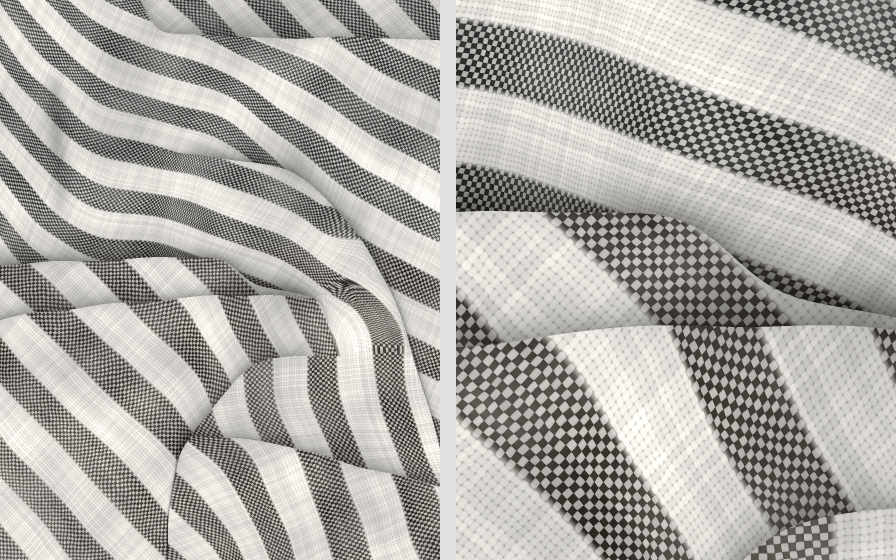
Left: the whole. Right: its middle third, enlarged.
This texture is drawn by a WebGL 1 fragment shader. Its source:

```glsl
precision highp float;
// Draped linen with charcoal and ivory stripes, seen as overlapping folds.
// Each fold is a sheet with its own curved stripe phase and top edge; sheets
// are laid back to front with soft shadows, then covered in a plain weave.
uniform vec2 u_resolution;

float hash(float n) { return fract(sin(n * 91.345) * 4375.85); }

vec2 gradient(vec2 cell) {
  float angle = 6.2832 * hash(dot(cell, vec2(1.37, 7.91)));
  return vec2(cos(angle), sin(angle));
}

float noise(vec2 p) {
  vec2 i = floor(p), f = fract(p), u = f * f * (3.0 - 2.0 * f);
  vec2 e = vec2(1.0, 0.0);
  float low = mix(dot(gradient(i), f), dot(gradient(i + e), f - e), u.x);
  float high = mix(dot(gradient(i + e.yx), f - e.yx), dot(gradient(i + 1.0), f - 1.0), u.x);
  return mix(low, high, u.y);
}

// Soft corner: zero for negative x, slope one for positive x
float bend(float x, float width) { return 0.5 * (x + sqrt(x * x + width * width)); }

// Sheet = (stripe phase, distance along stripe, light); depth > 0 lies inside top
void lay(inout vec3 sheet, vec3 top, float depth, float strength) {
  top.z *= 1.0 - 0.1 * strength * exp(-max(depth, 0.0) / 0.12);
  sheet.z *= 1.0 - 0.4 * strength * exp(min(depth, 0.0) / 0.15);
  sheet = mix(sheet, top, step(0.0, depth));
}

// Plain weave: dark warp in the stripes, pale weft everywhere
vec3 weave(vec3 sheet, vec2 p) {
  vec2 thread = sheet.xy * vec2(25.0, 28.0);
  thread += 0.35 * vec2(noise(thread.yx * 0.31), noise(thread * 0.37 + 5.0));
  vec2 cell = floor(thread), f = fract(thread) - 0.5;
  float warpOver = mod(cell.x + cell.y, 2.0);
  float offCentre = abs(fract(sheet.x + 0.5) - 0.5);
  float stripe = 1.0 - smoothstep(0.205, 0.255, offCentre);
  float worn = 0.03 + 0.2 * noise(p * 1.7 + 8.0) + 0.08 * noise(thread * vec2(0.5, 0.06))
    + 0.15 * smoothstep(4.6, 6.8, p.y) * smoothstep(2.6, 0.4, p.x)
    + 0.12 * exp(-2.5 * dot(p - vec2(3.6, 5.4), p - vec2(3.6, 5.4)));
  vec3 ivory = vec3(0.925, 0.915, 0.89);
  vec3 charcoal = mix(vec3(0.22, 0.22, 0.225), vec3(0.235, 0.21, 0.185),
    smoothstep(2.5, 4.5, p.y));
  vec3 warp = mix(ivory, charcoal + worn, stripe);
  vec3 weft = ivory * mix(1.0, 0.79 + 0.4 * worn, stripe);
  float across = mix(f.y, f.x, warpOver);
  float slub = 0.07 * (hash(cell.x) + hash(cell.y + 37.0) - 1.0);
  float gap = smoothstep(0.2, 0.5, dot(f, f));
  return mix(weft, warp, warpOver) * (1.0 + slub - 0.25 * across * across - 0.2 * gap);
}

vec3 drape(vec2 p) {
  float light = 1.0 + 0.15 * noise(p * 0.9 + 3.0) + 0.08 * noise(p * 2.3);
  p += 0.07 * vec2(noise(p * 1.2), noise(p * 1.2 + 19.0));
  float x = p.x, y = p.y;

  // Far cloth along the top
  vec3 sheet = vec3((x - 2.55 - y) / 1.03, 0.6 * x + 0.8 * y, light * 0.92);

  // Wide sweep across the upper half, with a valley at its left
  float sweep = -0.9 + 1.3 * x - 1.08 * bend(x - 1.2, 0.5)
    + 0.62 * bend(x - 3.2, 0.5) - 0.35 * bend(x - 5.0, 0.4);
  float period = mix(0.8, 0.66, smoothstep(0.0, 2.5, x)) + 0.3 * smoothstep(3.2, 4.6, x);
  float valley = (x - 0.68 - 0.06 * y) / 0.13;
  float shade = light * (1.0 - 0.22 * exp(-valley * valley)
    * smoothstep(0.8, 1.5, y) * smoothstep(3.2, 2.4, y));
  vec3 back = vec3((y - sweep) / period, x + 0.4 * y, shade);
  lay(sheet, back, y - 0.52 + 2.5 * bend(2.1 - x, 0.15), 0.6);

  // Upright stripes of the lower right fold, which the front sweep runs into
  float hang = (x - 3.5 - 0.45 * bend(y - 5.5, 0.4)) / 0.9;
  vec2 upright = vec2(5.0 - hang, y + 0.1 * x);

  // Front of the sweep, turning steeply down at the right
  float ridge = 3.03 + 0.36 * (x - 3.0) + 0.5 * bend(x - 4.3, 0.4) + 2.5 * bend(x - 5.1, 0.3);
  float ridgePhase = (y - ridge) / (0.75 + 2.2 * smoothstep(4.3, 6.2, x)) + 3.0;
  float ridgeDepth = y - (2.1 + 0.1 * (x - 2.8) + 0.95 * bend(x - 4.1, 0.3)
    + 2.2 * bend(x - 5.25, 0.3));
  float front = smoothstep(2.0, 3.0, x);
  vec2 turn = vec2(mix(back.x, ridgePhase, front), x + (0.4 + 0.3 * front) * y);
  turn = mix(turn, upright, smoothstep(3.7, 4.85, y) * smoothstep(4.3, 4.9, x));
  lay(sheet, vec3(turn, shade), ridgeDepth, front);

  // Narrow roll at the left, then the broad slope beneath it
  float rollDepth = y - (3.63 - 0.04 * x + 1.6 * bend(x - 3.1, 0.2)
    - 1.5 * bend(x - 3.4, 0.2) + 4.0 * bend(x - 4.45, 0.1));
  lay(sheet, vec3((x - 0.35 - (y - 3.85)) / 1.33, 0.7 * (x + y), light), rollDepth,
    smoothstep(4.7, 4.0, x));
  float slope = 2.41 + 0.8 * x + 1.2 * bend(x - 2.6, 0.3);
  float slopeDepth = min(rollDepth, y - (4.4 - 0.2 * x + 0.03 * x * x));
  lay(sheet, vec3((y - slope) / (1.27 + 0.11 * x), 0.75 * x + 0.7 * y, light), slopeDepth,
    0.9 * smoothstep(4.8, 3.8, x));

  // Upright fold at the lower right
  float foldDepth = min(ridgeDepth, y - (4.85 + 1.3 * bend(3.45 - x, 0.25)
    + 12.0 * bend(2.4 - x, 0.03)));
  lay(sheet, vec3(upright, light), foldDepth, 0.8 * smoothstep(4.9, 3.7, x));

  // Lowest roll, leaning to the right
  float lean = mix(1.1, 0.35, smoothstep(2.5, 4.5, x));
  float lowDepth = min(foldDepth, y - (5.95 + 0.25 * bend(x - 3.2, 0.5)));
  lay(sheet, vec3((x - 4.4 - lean * (y - 6.4)) / 1.18, y + 0.4 * x, light), lowDepth, 0.8);

  return weave(sheet, p) * sheet.z;
}

void main() {
  // Canvas is 7.68 units tall, y pointing down; 3 by 3 samples per pixel
  vec3 color = vec3(0.0);
  for (int i = 0; i < 9; i++) {
    vec2 offset = (vec2(mod(float(i), 3.0), floor(float(i) / 3.0)) - 1.0) / 3.0;
    vec2 p = (gl_FragCoord.xy + offset) * 7.68 / u_resolution.y;
    color += drape(vec2(p.x, 7.68 - p.y));
  }
  gl_FragColor = vec4(color / 9.0, 1.0);
}
```
